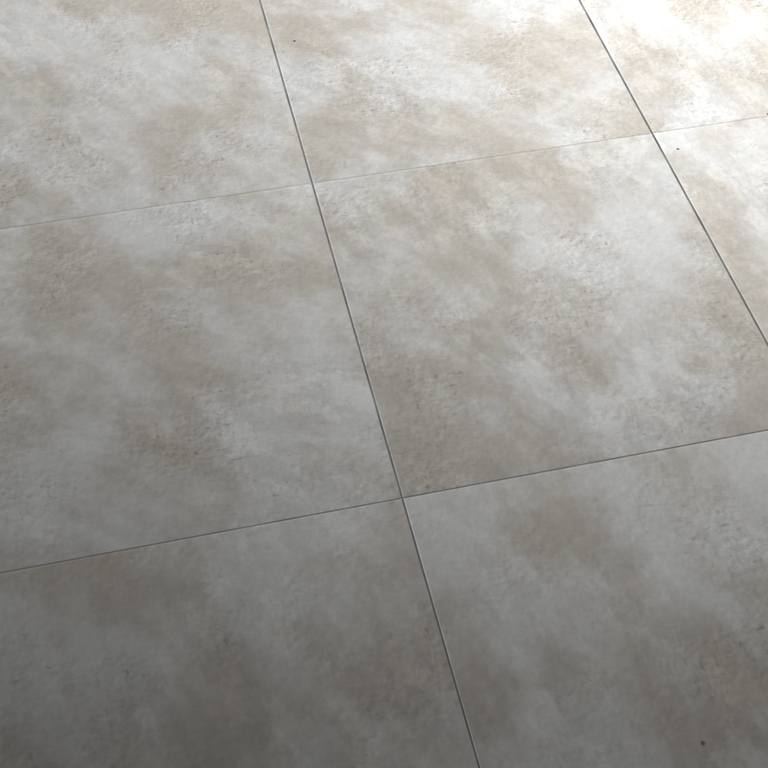
Write a WebGL 1 fragment shader that draws this texture.

```glsl
precision highp float;
// Worn stone floor tiles in perspective, lit by a soft glow from the far right corner.
uniform vec2 u_resolution;

#define GROUT_HALF 0.0012
#define BEVEL_WIDTH 0.0020
#define PATCH_SCALE 2.5
#define PATCH_CONTRAST 0.125
#define FLAKE_CONTRAST 0.055
#define GRAIN_SCALE 48.0
#define GRAIN_RELIEF 0.092
#define PIT_DEPTH 0.13
#define GLOW_CENTRE vec2(0.97, 1.05)
#define GROUT_COLOR vec3(0.36, 0.38, 0.38)
#define PALE_STONE vec3(1.0, 1.0, 0.99)
#define TAN_STONE vec3(1.02, 0.99, 0.94)

float hash(vec2 p) {
  vec3 h = fract(vec3(p.xyx) * 0.1031);
  h += dot(h, h.yzx + 33.33);
  return fract((h.x + h.y) * h.z);
}

float cornerSlope(vec2 cell, vec2 offset) {
  float angle = 6.2832 * hash(cell);
  return dot(vec2(cos(angle), sin(angle)), offset);
}

float gradientNoise(vec2 p) {
  vec2 i = floor(p), f = fract(p), s = f * f * f * (f * (f * 6.0 - 15.0) + 10.0);
  vec2 e = vec2(1.0, 0.0);
  float low = mix(cornerSlope(i, f), cornerSlope(i + e, f - e), s.x);
  float high = mix(cornerSlope(i + e.yx, f - e.yx), cornerSlope(i + 1.0, f - 1.0), s.x);
  return mix(low, high, s.y);
}

float fbm(vec2 p) {
  float sum = 0.0, amp = 0.55;
  for (int k = 0; k < 5; k++) {
    sum += amp * gradientNoise(p);
    p = mat2(1.6, 1.2, -1.2, 1.6) * p + 7.3;
    amp *= 0.64;
  }
  return sum;
}

// Inverse perspective: canvas point to floor units, one tile per unit.
vec2 floorUV(vec2 p) {
  p.y = 1.0 - p.y;
  vec2 uAxis = vec2(0.4783, -0.0578) - 0.0419 * p;
  vec2 vAxis = vec2(0.0215, 0.2915) + 0.1829 * p;
  vec2 r = p - vec2(0.4063, 0.2383);
  return vec2(r.x * vAxis.y - r.y * vAxis.x, uAxis.x * r.y - uAxis.y * r.x)
       / (uAxis.x * vAxis.y - uAxis.y * vAxis.x);
}

float band(float d, float halfWidth, float px) {
  return 1.0 - smoothstep(halfWidth - px, halfWidth + px, abs(d));
}

float roomLight(vec2 p) {
  vec2 d = p - GLOW_CENTRE;
  float glow = exp(-2.8 * dot(d, d));
  float corner = 0.05 * exp(-5.0 * dot(p, p));
  return 0.395 + 0.31 * pow(p.y, 1.15) + 0.32 * glow - corner;
}

void main() {
  vec2 p = gl_FragCoord.xy / u_resolution;
  float px = 0.75 / min(u_resolution.x, u_resolution.y);
  vec2 uv = floorUV(p);
  vec2 tile = floor(uv);

  // Signed distance to the nearest seams, in canvas units
  const float STEP = 0.002;
  vec2 dx = (floorUV(p + vec2(STEP, 0.0)) - uv) / STEP;
  vec2 dy = (floorUV(p + vec2(0.0, STEP)) - uv) / STEP;
  vec2 seam = (uv - floor(uv + 0.5)) / sqrt(dx * dx + dy * dy);

  // Each tile gets its own veining direction and offset
  float angle = 0.5 + 0.8 * hash(tile + 11.0);
  float c = cos(angle), s = sin(angle);
  vec2 stone = uv + 19.0 * vec2(hash(tile + 3.0), hash(tile + 27.0));
  vec2 vein = mat2(c, -s, s, c) * stone * vec2(1.0, 1.3);
  float cloud = fbm(vein * PATCH_SCALE);
  float pale = smoothstep(-0.3, 0.3, cloud);
  float streak = fbm(vein * vec2(9.0, 18.0));

  // Ragged flakes of pale crust where the surface is worn
  float worn = smoothstep(-0.2, 0.25, fbm(vein * 2.0 + 70.0));
  float flake = smoothstep(-0.06, 0.16, fbm(vein * vec2(7.0, 10.0) + 40.0)) - 0.4;

  // Embossed grain and clustered pits
  vec2 g = stone * GRAIN_SCALE;
  float relief = fbm(g) - fbm(g + vec2(0.25, 0.32));
  float rough = smoothstep(-0.15, 0.4, fbm(stone * 3.5 + 50.0));
  float pits = smoothstep(0.28, 0.55, gradientNoise(g * 1.3 + 80.0)) * rough;

  // Sparse dark specks
  vec2 speckCell = floor(stone * 9.0);
  vec2 speckAt = 0.25 + 0.5 * vec2(hash(speckCell + 5.0), hash(speckCell + 9.0));
  float speckDist = length(fract(stone * 9.0) - speckAt);
  float speck = step(0.985, hash(speckCell)) * (1.0 - smoothstep(0.02, 0.06, speckDist));

  float shade = 1.0 + PATCH_CONTRAST * (pale - 0.5) + 0.07 * streak;
  shade += FLAKE_CONTRAST * worn * flake + 0.03 * (hash(tile) - 0.5);
  shade += GRAIN_RELIEF * (0.6 + rough) * relief;
  shade *= (1.0 - PIT_DEPTH * pits) * (1.0 - 0.35 * speck);
  vec3 color = roomLight(p) * shade * mix(TAN_STONE, PALE_STONE, pale);

  // Lit tile edges, then dark grout; cross seams fade into the glare
  float fade = mix(0.8, 0.22, smoothstep(0.52, 0.78, p.y));
  float wear = clamp(0.82 + 0.45 * gradientNoise(uv * 13.0), 0.0, 1.0);
  vec2 edge = seam - GROUT_HALF - 0.5 * BEVEL_WIDTH;
  float bevel = max(band(edge.x, 0.5 * BEVEL_WIDTH, px), 0.4 * band(edge.y, 0.5 * BEVEL_WIDTH, px));
  color += 0.07 * wear * bevel;
  float grout = max(band(seam.x, GROUT_HALF, px), fade * band(seam.y, 0.8 * GROUT_HALF, px));
  color = mix(color, GROUT_COLOR * (0.6 + 0.65 * p.y), grout * wear);

  gl_FragColor = vec4(clamp(color, 0.0, 1.0), 1.0);
}
```
